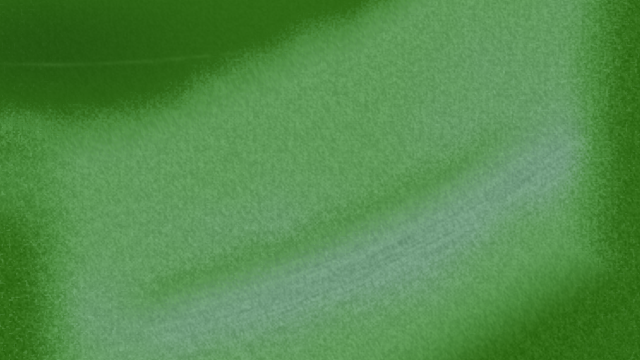
Give the GLSL for this background, as a Shadertoy shader.

```glsl
float hash(vec2 p) {
    return fract(sin(dot(p, vec2(127.1, 311.7))) * 43758.5453);
}

float noise(vec2 p) {
    vec2 i = floor(p), f = fract(p);
    f = f * f * (3.0 - 2.0 * f);
    return mix(mix(hash(i), hash(i + vec2(1, 0)), f.x),
               mix(hash(i + vec2(0, 1)), hash(i + vec2(1, 1)), f.x), f.y);
}

float fbm(vec2 p) {
    float sum = 0.0, amp = 0.5;
    for (int i = 0; i < 4; i++) {
        sum += amp * noise(p);
        p = mat2(1.6, 1.2, -1.2, 1.6) * p + 7.3;
        amp *= 0.5;
    }
    return sum;
}

// Soft elliptical patch of paint
float patchAt(vec2 p, vec2 center, vec2 radius) {
    vec2 d = (p - center) / radius;
    return exp(-dot(d, d));
}

void mainImage(out vec4 fragColor, in vec2 fragCoord) {
    vec2 p = fragCoord / iResolution.y;
    float right = iResolution.x / iResolution.y - p.x;

    vec3 leaf = vec3(0.375, 0.605, 0.35);
    vec3 mist = vec3(0.445, 0.615, 0.495);
    vec3 moss = vec3(0.30, 0.55, 0.25);
    vec3 forest = vec3(0.185, 0.42, 0.085);
    vec3 shade = vec3(0.13, 0.32, 0.06);

    // Canvas grain, slanted weave and brush fibres along the stroke
    float cloud = fbm(p * 5.0) - 0.47;
    float grain = noise(p * 210.0) - 0.5;
    vec2 slant = mat2(0.89, -0.45, 0.45, 0.89) * p;
    float weave = noise(slant * vec2(190.0, 110.0) + 31.0) - 0.5;
    float strokeY = p.y - 0.03 - 0.02 * p.x - 0.2 * p.x * p.x;
    float fibre = noise(vec2(p.x * 9.0, strokeY * 130.0)) - 0.5;
    float rough = 0.03 * grain + 0.05 * cloud;

    // Pale stroke with a greener stroke above it
    float pale = exp(-pow((strokeY + rough) / 0.115, 2.0));
    pale *= smoothstep(0.2, 0.6, p.x) * smoothstep(0.0, 0.3, right);
    float haze = 0.35 * patchAt(p, vec2(1.40, 0.72), vec2(0.30, 0.22))
               + 0.45 * patchAt(p, vec2(0.25, 0.10), vec2(0.16, 0.14))
               + 0.30 * patchAt(p, vec2(0.72, 0.36), vec2(0.30, 0.12));
    vec3 col = mix(leaf, mist, clamp(pale + haze + 0.5 * cloud, 0.0, 1.0));
    float greenY = p.y - 0.09 - 0.17 * p.x - 0.15 * p.x * p.x;
    float green = exp(-pow((greenY + rough) / 0.05, 2.0));
    green *= smoothstep(0.25, 0.5, p.x) * (1.0 - smoothstep(1.2, 1.55, p.x));
    col = mix(col, moss, 0.6 * green);

    // Darker borders and lower right corner
    float edge = 1.0 - smoothstep(0.0, 0.26, right + rough);
    float corner = smoothstep(0.0, 0.42, 0.62 * p.x - p.y - 0.54 + rough);
    float left = 1.0 - smoothstep(0.0, 0.28, p.x + rough);
    left *= 1.0 - 0.5 * patchAt(p, vec2(0.03, 0.50), vec2(0.2, 0.13));
    float border = max(max(edge * 0.8, corner), left * 0.85);
    col = mix(col, moss, smoothstep(0.0, 0.45, border));
    col = mix(col, forest, smoothstep(0.3, 0.9, border));

    // Dark sweep across the upper left
    float sweep = p.y - 0.655 - 0.31 * p.x * p.x + 2.0 * rough;
    col = mix(col, moss, smoothstep(-0.12, 0.0, sweep));
    float dark = smoothstep(-0.03, 0.07, sweep);
    col = mix(col, forest, dark);
    float deep = patchAt(p, vec2(0.10, 0.87), vec2(0.42, 0.16));
    col = mix(col, shade, dark * deep * 0.75);
    float arc = p.y - 0.82 - 0.12 * pow(p.x - 0.12, 2.0);
    col += dark * 0.05 * exp(-pow(arc / 0.006, 2.0)) * noise(p * vec2(30.0, 90.0));

    // Surface texture and pale flecks, strongest on light paint
    float light = 1.0 - 0.7 * dark;
    col += light * (0.055 * grain + 0.055 * weave + 0.05 * pale * fibre);
    float fleck = smoothstep(0.72, 0.95, noise(p * 150.0 + 9.0));
    float speckled = 0.25 + left + 0.6 * edge + haze;
    col += light * fleck * speckled * vec3(0.06, 0.055, 0.075);
    fragColor = vec4(clamp(col, 0.0, 1.0), 1.0);
}
```
